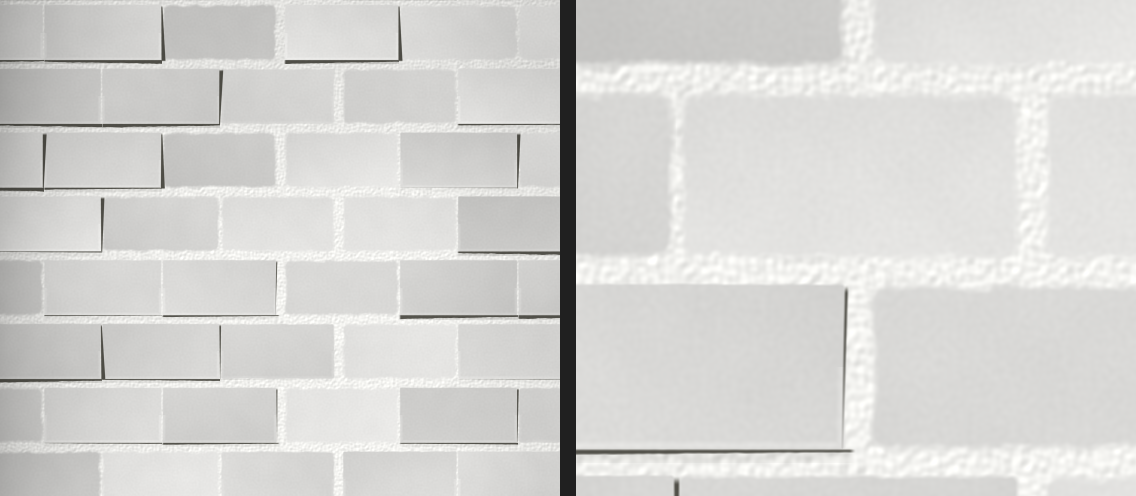
Left, the full canvas; right, a detail of the centre.
Give the GLSL for this texture, as a Shadertoy shader.

```glsl
// White glazed bricks in half-lapped courses, with a wide mortar joint after
// every third brick. Each brick gets a random relief: raised ones cast tapered
// shadows down and right, recessed ones get soft edges buried in mortar.
#define ROWS 7.776          // courses over the canvas height
#define BRICK_PITCH 1.859   // brick spacing, in course heights
#define WIDE_JOINT 4.40     // position of a wide joint in even courses
#define COURSE_SHIFT 0.91   // offset of odd courses
#define BED_HALF 0.068      // half thickness of the horizontal mortar
#define WIDE_HALF 0.068     // half width of a wide vertical joint
#define NARROW_HALF 0.012   // half width of a narrow vertical joint
#define SHADOW_WIDTH 0.062  // widest cast shadow
#define GRAIN 0.022         // strength of the surface grain

const vec3 MORTAR = vec3(0.935, 0.934, 0.922);
const vec3 GLAZE_DARK = vec3(0.795, 0.793, 0.785);
const vec3 GLAZE_LIGHT = vec3(0.920, 0.918, 0.910);
const vec3 SHADOW = vec3(0.26, 0.255, 0.225);

vec2 hash2(vec2 p) {
    vec3 q = fract(p.xyx * vec3(0.1031, 0.1030, 0.0973));
    q += dot(q, q.yzx + 33.33);
    return fract((q.xx + q.yz) * q.zy);
}

float cornerSlope(vec2 cell, vec2 offset) {
    return dot(hash2(cell) * 2.0 - 1.0, offset);
}

float gradientNoise(vec2 p) {
    vec2 i = floor(p), f = fract(p);
    vec2 w = f * f * f * (f * (f * 6.0 - 15.0) + 10.0);
    vec2 e = vec2(1.0, 0.0);
    return mix(mix(cornerSlope(i, f), cornerSlope(i + e, f - e), w.x),
               mix(cornerSlope(i + e.yx, f - e.yx), cornerSlope(i + 1.0, f - 1.0), w.x), w.y);
}

// x: relief of the brick, y: its glaze tone
vec2 brickTraits(vec2 id) { return hash2(id + vec2(37.0, 71.0)); }

float jointHalf(float joint) {
    return mod(joint, 3.0) < 0.5 ? WIDE_HALF : NARROW_HALF;
}

float roundBox(vec2 p, vec2 halfSize, float radius) {
    vec2 q = abs(p) - halfSize + radius;
    return length(max(q, 0.0)) + min(max(q.x, q.y), 0.0) - radius;
}

// Soft strip covering 0 < s < width
float strip(float s, float width, float soft) {
    return smoothstep(-soft, soft, s) * (1.0 - smoothstep(width - soft, width + soft, s))
         * smoothstep(0.0, 0.012, width);
}

void mainImage(out vec4 fragColor, in vec2 fragCoord) {
    vec2 uv = fragCoord / iResolution.xy;
    float pixel = ROWS / iResolution.y;
    vec2 p = vec2(fragCoord.x, iResolution.y - fragCoord.y) * pixel;
    p.y -= 0.01;

    // Brick cell and position inside it, y pointing down
    float row = floor(p.y);
    float x = p.x - WIDE_JOINT - COURSE_SHIFT * mod(row, 2.0);
    float col = floor(x / BRICK_PITCH);
    vec2 id = vec2(col, row);
    vec2 local = vec2(x - col * BRICK_PITCH, p.y - row);
    vec2 traits = brickTraits(id);
    float recess = 1.0 - smoothstep(0.15, 0.5, traits.x);

    // Brick outline, ragged where mortar laps over a recessed brick
    float ragged = gradientNoise(p * 5.0) + 0.5 * gradientNoise(p * 19.0);
    float left = jointHalf(col), right = BRICK_PITCH - jointHalf(col + 1.0);
    vec2 center = vec2(0.5 * (left + right), 0.5);
    vec2 halfSize = vec2(0.5 * (right - left), 0.5 - BED_HALF);
    float d = roundBox(local - center, halfSize, mix(0.02, 0.09, recess));
    d += ragged * mix(0.006, 0.035, recess) + 0.012 * recess;
    float soft = max(pixel, mix(0.010, 0.032, recess));
    float brick = 1.0 - smoothstep(-soft, soft, d);

    // Rough mortar, lit from the upper left
    vec2 m = p * 21.0;
    float bump = gradientNoise(m) - gradientNoise(m + vec2(0.35, 0.45));
    vec3 color = MORTAR * (1.0 + 0.11 * bump + 0.03 * ragged);

    // Glaze with a faint tilt, cloudiness and a pale lower rim
    vec2 tilt = hash2(id + 11.0) - 0.5;
    vec3 glaze = mix(GLAZE_DARK, GLAZE_LIGHT, traits.y);
    glaze *= 1.0 + 0.05 * dot(tilt, (local - center) / halfSize);
    glaze *= 1.0 + 0.018 * gradientNoise(p * 3.0) + GRAIN * gradientNoise(p * 26.0);
    float rim = smoothstep(-0.055, -0.02, d) * step(center.y, local.y) * (1.0 - recess);
    color = mix(color, glaze + 0.035 * rim, brick);

    // Shadow under raised bricks
    float along = (local.x - left) / (right - left);
    float lift = smoothstep(0.25, 0.85, traits.x);
    float underWidth = SHADOW_WIDTH * lift * mix(0.45, 0.95, tilt.x > 0.0 ? along : 1.0 - along);
    underWidth += 0.012 * ragged * lift;
    float s = local.y - (1.0 - BED_HALF);
    float edge = max(pixel * 0.7, 0.009);
    float span = smoothstep(-0.02, 0.02, local.x - left) * smoothstep(-0.04, 0.0, right + 0.02 - local.x);
    float shade = strip(s, underWidth, edge) * span * 0.9;
    shade = max(shade, 0.18 * lift * span * strip(s, BED_HALF, 0.025));

    // Tapered shadow right of a brick that stands above its neighbour
    float joint = floor(x / BRICK_PITCH + 0.5);
    vec2 leftId = vec2(joint - 1.0, row);
    float leftRelief = brickTraits(leftId).x;
    float drop = leftRelief - brickTraits(vec2(joint, row)).x;
    if (mod(joint, 3.0) < 0.5) drop = leftRelief - 0.4;
    vec2 lean = hash2(leftId + 53.0);
    float height = clamp((local.y - BED_HALF) / (1.0 - 2.0 * BED_HALF), 0.0, 1.0);
    float taper = lean.x > 0.4 ? 1.0 - height : height;
    float sideWidth = SHADOW_WIDTH * smoothstep(0.02, 0.4, drop) * mix(0.25, 1.0, taper);
    s = x - joint * BRICK_PITCH + jointHalf(joint) - (lean.y - 0.5) * 0.035 * height;
    float ends = smoothstep(BED_HALF, BED_HALF + 0.05, local.y) * smoothstep(0.0, 0.03, 0.96 - local.y);
    shade = max(shade, strip(s, sideWidth, edge) * ends * 0.92);
    color = mix(color, SHADOW, shade);

    // Daylight falling off to the left, top and far right
    float light = 1.02 - 0.20 * exp(-uv.x * 9.0) - 0.07 * smoothstep(0.45, 1.0, uv.y);
    light -= 0.05 * smoothstep(0.7, 1.0, uv.x);
    fragColor = vec4(clamp(color * light, 0.0, 1.0), 1.0);
}
```
